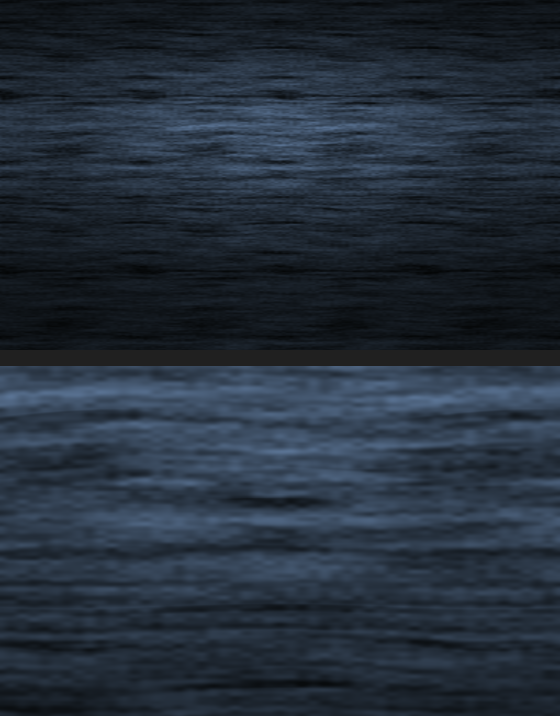
Top, the full canvas; bottom, a detail of the centre.
This texture is drawn by a Shadertoy shader. Its source:

```glsl
// Dark blue stained wood with horizontal grain, lit softly around the middle.

const float PI = 3.14159265;
const vec2 BOARDS = vec2(4.0, 2.0);          // whole repeats of the veneer
const vec3 STAIN = vec3(0.61, 0.775, 1.0);   // blue tint of the wood

float hash(vec2 p, float seed) {
    return fract(sin(dot(p, vec2(12.9898, 78.233)) + seed * 3.71) * 43758.5453);
}

// Value noise that wraps after "period" lattice cells.
float noise(vec2 p, vec2 period, float seed) {
    vec2 cell = floor(p);
    vec2 f = fract(p);
    f = f * f * (3.0 - 2.0 * f);
    vec2 a = mod(cell, period);
    vec2 b = mod(cell + 1.0, period);
    float low = mix(hash(a, seed), hash(vec2(b.x, a.y), seed), f.x);
    float high = mix(hash(vec2(a.x, b.y), seed), hash(b, seed), f.x);
    return mix(low, high, f.y);
}

// Noise with "count" cells across one unit square.
float grain(vec2 p, vec2 count, float seed) {
    return noise(p * count, count, seed);
}

// Wrapping offset from a centre, measured in units of "size".
vec2 offset(vec2 p, vec2 centre, vec2 size) {
    return sin(PI * (p - centre)) / (PI * size);
}

// Smooth round spot.
float spot(vec2 p, vec2 centre, vec2 size) {
    vec2 d = offset(p, centre, size);
    return exp(-dot(d, d));
}

// Slim lens that tapers to a point at both ends.
float lens(vec2 p, vec2 centre, vec2 size) {
    vec2 d = abs(offset(p, centre, size));
    return smoothstep(0.0, 0.6, 1.0 - d.x - d.y);
}

// Relative brightness of the veneer, about one on average.
float veneer(vec2 uv) {
    vec2 p = uv * BOARDS;

    // Gentle slanting of the grain, strongest in the figured band.
    float figured = spot(vec2(0.0, p.y), vec2(0.0, 0.25), vec2(1.0, 0.16));
    float drift = grain(p, vec2(2.0, 5.0), 1.0) - 0.5;
    float slant = 0.014 * figured * sin(2.0 * PI * p.x + 1.0);
    vec2 bent = p + vec2(0.0, 0.035 * drift + slant);

    // Long pointed wedges, small knots and a broad plain patch.
    float wedge = lens(bent, vec2(0.35, 0.15), vec2(0.31, 0.030))
                + 0.7 * lens(bent, vec2(0.85, 0.10), vec2(0.28, 0.018));
    float knot = spot(bent, vec2(0.05, 0.46), vec2(0.10, 0.030))
               + spot(bent, vec2(0.50, 0.47), vec2(0.07, 0.022));
    float patchy = spot(bent, vec2(0.55, 0.70), vec2(0.26, 0.07));
    float swirl = 0.7 * wedge + 0.9 * knot + 0.8 * patchy;

    // Growth rings, then finer lines and pores along the grain.
    float ringCount = 22.0;
    float ringY = bent.y * ringCount + swirl;
    float rings = noise(vec2(p.x * 2.0, ringY), vec2(2.0, ringCount), 3.0);
    vec2 lines = bent + vec2(0.0, 0.012 * swirl);
    float medium = grain(lines, vec2(2.0, 42.0), 4.0);
    float fine = grain(lines, vec2(3.0, 78.0), 5.0);
    float streak = grain(lines, vec2(2.0, 46.0), 6.0);
    float fibre = grain(uv, vec2(150.0, 240.0), 7.0);
    float thread = grain(uv, vec2(36.0, 200.0), 8.0);

    float calm = 1.0 - 0.5 * patchy;
    float tone = 1.06 + 0.26 * (rings - 0.5) * calm;
    tone += (0.34 * (medium - 0.5) + 0.62 * (fine - 0.5)) * calm;
    tone += 0.36 * (fibre - 0.5) + 0.40 * (thread - 0.5);
    tone -= 0.34 * smoothstep(0.66, 0.88, streak) * calm;
    tone += 0.10 * figured - 0.26 * wedge - 0.12 * knot - 0.14 * patchy;
    return max(tone, 0.25);
}

// Wrapping pool of light, strongest a little above the centre.
float lighting(vec2 uv) {
    float rise = 0.5 + 0.5 * cos(2.0 * PI * (uv.y - 0.6));
    float spread = 0.85 - 0.20 * cos(2.0 * PI * uv.x);
    return (0.098 + 0.215 * pow(rise, 1.2)) * mix(1.0, spread, 0.5 + 0.5 * rise);
}

void mainImage(out vec4 fragColor, in vec2 fragCoord) {
    vec2 uv = fragCoord / iResolution.xy;
    float shade = lighting(uv) * veneer(uv);
    vec3 color = shade * STAIN + vec3(0.0, 0.003, 0.0);
    fragColor = vec4(color, 1.0);
}
```
